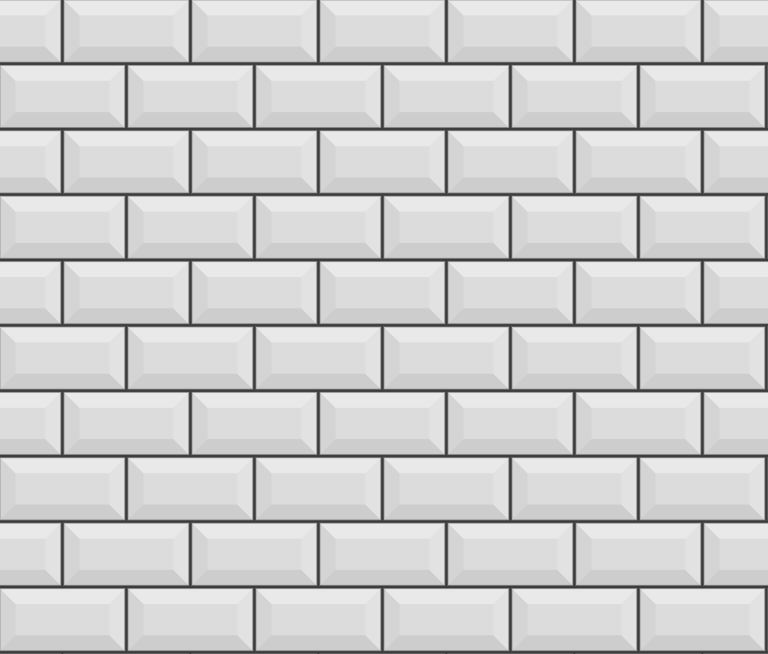
Reproduce this pattern procedurally as a Shadertoy shader.

```glsl
// Bevelled metro tiles in running bond with thin dark grout.
#define COLUMNS 6.0
#define ROWS 10.0
#define GROUT_WIDTH 0.050   // lengths are fractions of a row height
#define BEVEL_WIDTH 0.236
#define GROUT_SOFTNESS 0.018
#define FACE_COLOR vec3(0.861)
#define TOP_COLOR vec3(0.914)
#define RIGHT_COLOR vec3(0.887)
#define LEFT_COLOR vec3(0.832)
#define BOTTOM_COLOR vec3(0.804)
#define GROUT_COLOR vec3(0.235)

// Shade one tile from its centred position and its distances to the edges.
vec3 tileColor(vec2 local, vec2 inset, float pixel) {
    vec3 side = local.x > 0.0 ? RIGHT_COLOR : LEFT_COLOR;
    vec3 cap = local.y > 0.0 ? TOP_COLOR : BOTTOM_COLOR;
    // Facets meet along 45 degree mitres at the corners.
    vec3 bevel = mix(side, cap, smoothstep(-pixel, pixel, inset.x - inset.y));
    float depth = min(inset.x, inset.y) - BEVEL_WIDTH;
    return mix(bevel, FACE_COLOR, smoothstep(-pixel, pixel, depth));
}

void mainImage(out vec4 fragColor, in vec2 fragCoord) {
    vec2 uv = fragCoord / iResolution.xy;
    float pixel = ROWS / iResolution.y;
    vec2 cellSize = vec2(iResolution.x / iResolution.y * ROWS / COLUMNS, 1.0);

    // Running bond: every second row slides by half a tile.
    vec2 grid = uv * vec2(COLUMNS, ROWS);
    grid += 0.5 * GROUT_WIDTH * vec2(1.0, -1.0) / cellSize;
    grid.x += 0.5 * mod(floor(grid.y), 2.0);
    vec2 local = (fract(grid) - 0.5) * cellSize;

    // Positive inside the tile, negative in the grout.
    vec2 inset = 0.5 * (cellSize - GROUT_WIDTH) - abs(local);
    float edge = min(inset.x, inset.y);
    float softness = max(0.75 * pixel, GROUT_SOFTNESS);

    vec3 color = tileColor(local, inset, 0.7 * pixel);
    color = mix(GROUT_COLOR, color, smoothstep(-softness, softness, edge));
    fragColor = vec4(color, 1.0);
}
```
